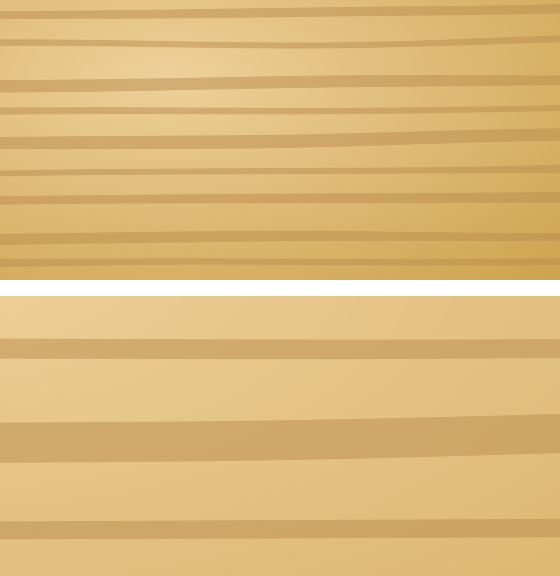
Top: the whole. Bottom: its middle third, enlarged.
Give the GLSL for this texture, as a Shadertoy shader.

```glsl
// Pale wood board with broad, gently wandering horizontal grain bands under a soft glow.
#define BAND_COUNT 9
#define BAND_HALF_WIDTH 0.017
#define WIDTH_VARIATION 0.014
#define WANDER 0.024
#define SPACING_JITTER 0.035
#define TILT 0.014
#define BAND_OPACITY 0.5
#define GLOW_CENTER vec2(0.30, 0.72)
#define GLOW_COLOR vec3(0.930, 0.818, 0.608)
#define EDGE_COLOR vec3(0.810, 0.638, 0.305)
#define BAND_COLOR vec3(0.730, 0.550, 0.305)

float hash(vec2 p) {
    p = fract(p * vec2(0.1731, 0.2467));
    p += dot(p, p.yx + 19.19);
    return fract((p.x + p.y) * p.x * 37.7);
}

// Smooth noise along x, centred on zero; each row is an independent curve.
float curve(float x, float row) {
    float cell = floor(x);
    float blend = smoothstep(0.0, 1.0, fract(x));
    return mix(hash(vec2(cell, row)), hash(vec2(cell + 1.0, row)), blend) - 0.5;
}

// Coverage of one grain band whose thickness and height vary along x.
float grainBand(vec2 uv, float index, float pixel) {
    float row = index * 3.0 + 5.0;
    float center = (index + 0.5) / float(BAND_COUNT);
    center += (hash(vec2(row, 41.0)) - 0.5) * SPACING_JITTER;
    center += (uv.x - 0.5) * TILT;
    center += curve(uv.x * 1.7 + hash(vec2(row, 7.0)), row) * WANDER;
    float halfWidth = BAND_HALF_WIDTH;
    halfWidth += curve(uv.x * 1.4 + hash(vec2(row, 13.0)), row + 1.0) * WIDTH_VARIATION;
    float signedDistance = abs(uv.y - center) - halfWidth;
    return 1.0 - smoothstep(-0.6 * pixel, 0.6 * pixel, signedDistance);
}

void mainImage(out vec4 fragColor, in vec2 fragCoord) {
    vec2 uv = fragCoord / iResolution.xy;
    float pixel = 1.0 / iResolution.y;

    // Elliptical glow on the bare wood
    float glowDistance = clamp(length(uv - GLOW_CENTER), 0.0, 1.0);
    vec3 color = mix(GLOW_COLOR, EDGE_COLOR, glowDistance);

    // Translucent grain bands
    float grain = 0.0;
    for (int i = 0; i < BAND_COUNT; i++) {
        grain = max(grain, grainBand(uv, float(i), pixel));
    }
    color = mix(color, BAND_COLOR, grain * BAND_OPACITY);

    fragColor = vec4(color, 1.0);
}
```
